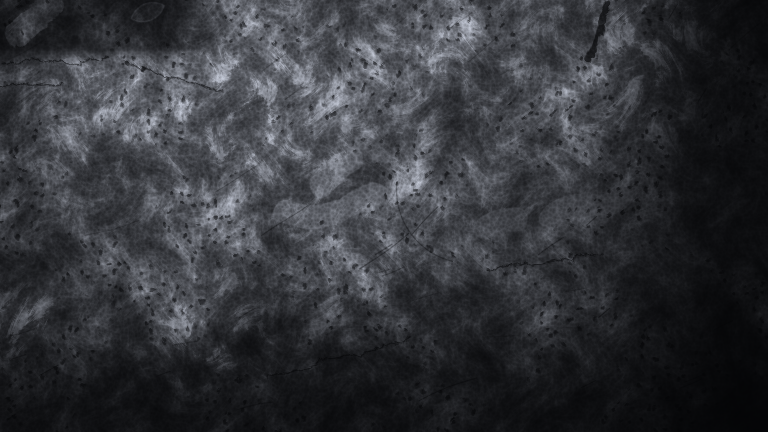
This texture is drawn by a Shadertoy shader. Its source:

```glsl
// Dark scratched metal wall with pale worn patches, faded camouflage and a heavy vignette.

const float AMBIENT = 0.235;
const float MOTTLE = 1.25;       // strength of the cloudy stains
const float GRAIN = 0.95;        // strength of the fine pitting
const float FLAKE = 0.9;         // strength of bright worn flakes
const int SCRATCH_COUNT = 44;
const vec3 STEEL_TINT = vec3(0.97, 0.995, 1.055);
const vec3 SHADOW_LIFT = vec3(0.012, 0.014, 0.02);

// Worn areas: centre, radius, added light
const vec4 GLOWS[11] = vec4[11](
    vec4(0.53, 0.80, 0.22, 0.19), vec4(0.21, 0.82, 0.15, 0.13),
    vec4(0.80, 0.60, 0.30, 0.08), vec4(1.02, 0.90, 0.13, 0.14),
    vec4(1.42, 0.92, 0.17, 0.11), vec4(0.46, 0.26, 0.11, 0.16),
    vec4(0.06, 0.27, 0.09, 0.17), vec4(0.82, 0.40, 0.07, 0.11),
    vec4(0.12, 0.60, 0.13, 0.05), vec4(1.33, 0.75, 0.13, 0.05),
    vec4(0.10, 0.40, 0.10, -0.06));

// Long gouges: start, end
const vec4 GOUGES[5] = vec4[5](
    vec4(0.00, 0.854, 0.25, 0.861), vec4(0.00, 0.803, 0.14, 0.808),
    vec4(0.29, 0.856, 0.51, 0.787), vec4(1.13, 0.375, 1.39, 0.410),
    vec4(0.62, 0.130, 0.95, 0.215));

// Faded camouflage strokes: start, end
const vec4 CAMO[5] = vec4[5](
    vec4(0.66, 0.505, 0.79, 0.505), vec4(0.79, 0.507, 0.868, 0.555),
    vec4(0.74, 0.575, 0.82, 0.625), vec4(1.28, 0.505, 1.43, 0.540),
    vec4(1.13, 0.470, 1.20, 0.495));

vec2 hash2(vec2 p) {
    vec3 q = fract(p.xyx * vec3(0.1031, 0.1030, 0.0973));
    q += dot(q, q.yzx + 33.33);
    return fract((q.xx + q.yz) * q.zy);
}

// Distance to the nearest scattered cell centre
float cellular(vec2 p) {
    vec2 cell = floor(p), f = fract(p);
    float nearest = 2.0;
    for (int y = -1; y <= 1; y++)
        for (int x = -1; x <= 1; x++) {
            vec2 offset = vec2(x, y);
            vec2 d = offset + hash2(cell + offset + 200.0) - f;
            nearest = min(nearest, dot(d, d));
        }
    return sqrt(nearest);
}

// Rotated, self-warped sine octaves, roughly -0.8 to 0.8
float layeredSines(vec2 p) {
    float sum = 0.0, amp = 0.5;
    for (int i = 0; i < 6; i++) {
        p += 0.85 * sin(p.yx * 0.73 + float(i) * 1.7);
        sum += amp * sin(p.x) * sin(p.y);
        p = mat2(1.52, 1.14, -1.14, 1.52) * p + 2.3;
        amp *= 0.66;
    }
    return sum;
}

float segment(vec2 p, vec2 a, vec2 b) {
    vec2 ab = b - a;
    return length(p - a - ab * clamp(dot(p - a, ab) / dot(ab, ab), 0.0, 1.0));
}

float stroke(float d, float width) {
    float soft = 1.0 / iResolution.y;
    return 1.0 - smoothstep(width - soft, width + soft, d);
}

float scratches(vec2 p) {
    float ink = 0.0;
    for (int i = 0; i < SCRATCH_COUNT; i++) {
        vec2 h = hash2(vec2(i, 7)), k = hash2(vec2(i, 31));
        vec2 a = vec2(h.x * 1.7, h.y);
        float angle = mix(0.1, 0.9, h.y) + (k.x - 0.5) * 0.7;
        vec2 b = a + vec2(cos(angle), sin(angle)) * mix(0.03, 0.16, k.y * k.y);
        ink = max(ink, stroke(segment(p, a, b), 0.0008) * mix(0.3, 0.8, k.x));
    }
    return ink;
}

void mainImage(out vec4 fragColor, in vec2 fragCoord) {
    vec2 p = fragCoord / iResolution.y;
    float clouds = layeredSines(p * 13.0 + 4.0);
    float detail = layeredSines(p * 37.0 + 11.0);
    float drips = layeredSines(vec2(p.x * 32.0, p.y * 8.0));
    vec2 rough = p + 0.012 * vec2(clouds, detail);

    // Broad light and worn areas
    float worn = 0.0;
    for (int i = 0; i < 11; i++) {
        vec2 d = (rough - GLOWS[i].xy) / GLOWS[i].z;
        worn += GLOWS[i].w * exp(-dot(d, d));
    }
    float light = AMBIENT + worn;
    light *= 1.0 - 0.82 * smoothstep(1.22, 1.70, p.x + 0.05 * clouds);
    light *= mix(0.24, 1.0, smoothstep(0.0, 0.5, p.y + 0.04 * clouds));
    light *= mix(0.72, 1.0, smoothstep(0.0, 0.2, p.x));

    // Dark painted corner with a leaf
    float corner = smoothstep(0.855, 0.895, rough.y) * (1.0 - smoothstep(0.40, 0.56, rough.x));
    light *= 1.0 - 0.62 * corner;
    vec2 leaf = mat2(0.93, -0.37, 0.37, 0.93) * (p - vec2(0.342, 0.972));
    float leafEdge = length(vec2(leaf.x, abs(leaf.y) + 0.032)) - 0.052;
    light += 0.08 * stroke(leafEdge, 0.0) + 0.10 * stroke(abs(leafEdge), 0.0015);
    light += 0.08 * stroke(segment(rough, vec2(0.04, 0.92), vec2(0.12, 0.99)), 0.028);

    // Faded camouflage
    float camoEdge = 1.0;
    vec2 wavy = p + 0.008 * sin(p.yx * vec2(43.0, 37.0));
    for (int i = 0; i < 5; i++)
        camoEdge = min(camoEdge, segment(wavy, CAMO[i].xy, CAMO[i].zw) - 0.026);
    float camo = stroke(camoEdge, 0.002);
    light += camo * mix(0.085, 0.035, smoothstep(0.9, 1.1, p.x));

    // Stains, grain, flakes and pits
    float grain = 0.6 * cellular(p * 125.0) + 0.4 * cellular(p * 58.0) - 0.45;
    float stains = (0.6 * clouds + 0.55 * detail + 0.3 * drips) * (1.0 - 0.6 * camo);
    float tone = light * exp2(MOTTLE * stains + GRAIN * grain);
    tone += FLAKE * max(worn, 0.0) * smoothstep(0.12, 0.6, detail + 0.4 * drips) * (1.0 - corner);
    float pits = 1.0 - smoothstep(0.08, 0.24, cellular(rough * 34.0));
    tone *= 1.0 - 0.55 * pits * smoothstep(-0.1, 0.3, clouds);

    // Scratches, gouges and one long arc
    float ink = scratches(p + 0.004 * sin(p.yx * 29.0));
    for (int i = 0; i < 5; i++)
        ink = max(ink, 0.75 * stroke(segment(rough, GOUGES[i].xy, GOUGES[i].zw), 0.0018));
    vec2 arc = p - vec2(1.088, 0.56);
    ink = max(ink, 0.6 * stroke(abs(length(arc) - 0.17), 0.001) * step(arc.x, -0.04) * step(arc.y, 0.02));
    float slash = segment(rough, vec2(1.405, 0.993), vec2(1.366, 0.868));
    ink = max(ink, 0.92 * stroke(slash, 0.007 + 0.006 * detail));
    tone *= 1.0 - 0.75 * ink;

    tone = tone / (1.0 + 0.25 * tone * tone);
    fragColor = vec4(clamp(tone * STEEL_TINT + SHADOW_LIFT, 0.0, 1.0), 1.0);
}
```
